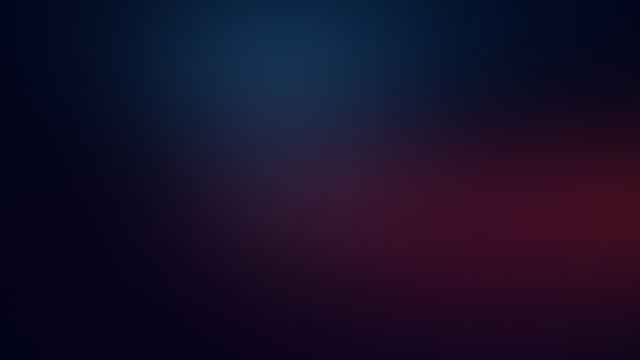
Reproduce this background procedurally as a WebGL 2 fragment shader.

```glsl
#version 300 es
precision highp float;
// Dark, softly blurred backdrop: a teal glow upper left of centre, a crimson glow at the right.

uniform vec2 u_resolution;
out vec4 fragColor;

const vec3 NIGHT   = vec3(0.010, 0.010, 0.090);
const vec3 BLUE    = vec3(0.000, 0.080, 0.110);
const vec3 TEAL    = vec3(0.055, 0.110, 0.125);
const vec3 MAUVE   = vec3(0.050, 0.050, 0.060);
const vec3 CRIMSON = vec3(0.200, 0.030, 0.045);
const vec3 EMBER   = vec3(0.130, 0.030, 0.005);
const vec3 PLUM    = vec3(0.060, 0.010, 0.030);

float hash(vec2 p) {
    return fract(sin(dot(p, vec2(12.9898, 78.233))) * 43758.5453);
}

// Elliptical Gaussian falloff, 1 at the centre.
float glow(vec2 uv, vec2 centre, vec2 radius) {
    vec2 d = (uv - centre) / radius;
    return exp(-dot(d, d));
}

void main() {
    vec2 uv = gl_FragCoord.xy / u_resolution;
    vec3 color = NIGHT;

    // Cool light along the top
    color += BLUE * glow(uv, vec2(0.50, 0.95), vec2(0.38, 0.32));
    color += TEAL * glow(uv, vec2(0.43, 0.80), vec2(0.22, 0.27));

    // Muted blend where cool meets warm
    color += MAUVE * glow(uv, vec2(0.45, 0.48), vec2(0.20, 0.25));

    // Warm light at the right, fading to plum below
    color += CRIMSON * glow(uv, vec2(0.72, 0.40), vec2(0.36, 0.25));
    color += EMBER * glow(uv, vec2(1.05, 0.42), vec2(0.22, 0.28));
    color += PLUM * glow(uv, vec2(0.75, 0.08), vec2(0.40, 0.20));

    // Faint dither against banding
    color += (hash(uv) - 0.5) / 255.0;

    fragColor = vec4(color, 1.0);
}
```
